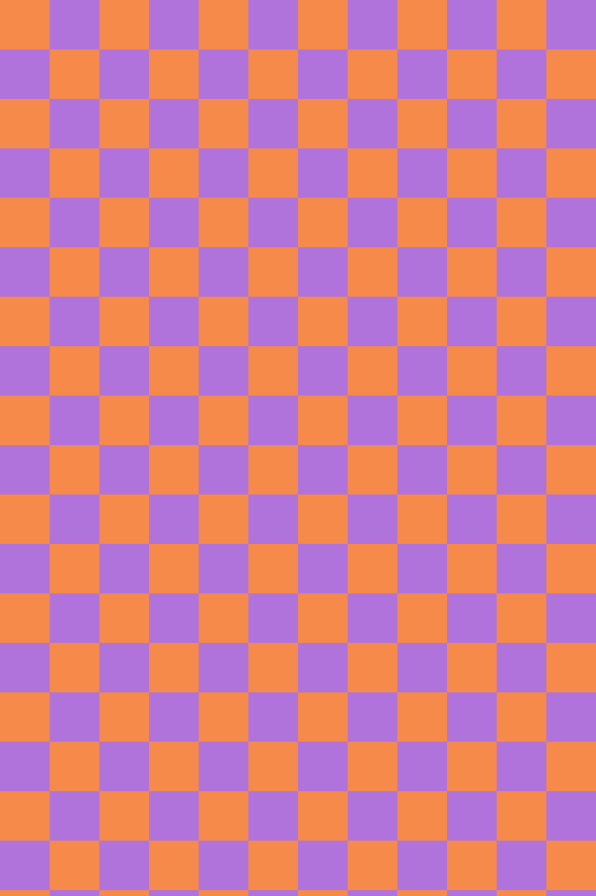
This pattern is drawn by a Shadertoy shader. Its source:

```glsl
const vec2 CELLS = vec2(12.0, 18.12);          // squares across and down
const vec3 ORANGE = vec3(0.96, 0.54, 0.29);
const vec3 PURPLE = vec3(0.69, 0.45, 0.86);
const float EDGE_WIDTH = 1.0;                  // edge softness in output samples

// Alternating +1 / -1 bands of unit width with smoothed edges
vec2 squareWave(vec2 p, vec2 softness) {
    vec2 edgeDistance = 0.5 - abs(mod(p + 0.5, 2.0) - 1.0);
    return clamp(2.0 * edgeDistance / softness, -1.0, 1.0);
}

void mainImage(out vec4 fragColor, in vec2 fragCoord) {
    // Cell coordinates, counted from the upper left corner
    vec2 uv = fragCoord / iResolution.xy;
    vec2 cell = vec2(uv.x, 1.0 - uv.y) * CELLS;

    // The product of both band patterns forms the checkerboard
    vec2 softness = EDGE_WIDTH * CELLS / iResolution.xy;
    vec2 bands = squareWave(cell, softness);
    float checker = 0.5 + 0.5 * bands.x * bands.y;

    fragColor = vec4(mix(PURPLE, ORANGE, checker), 1.0);
}
```
